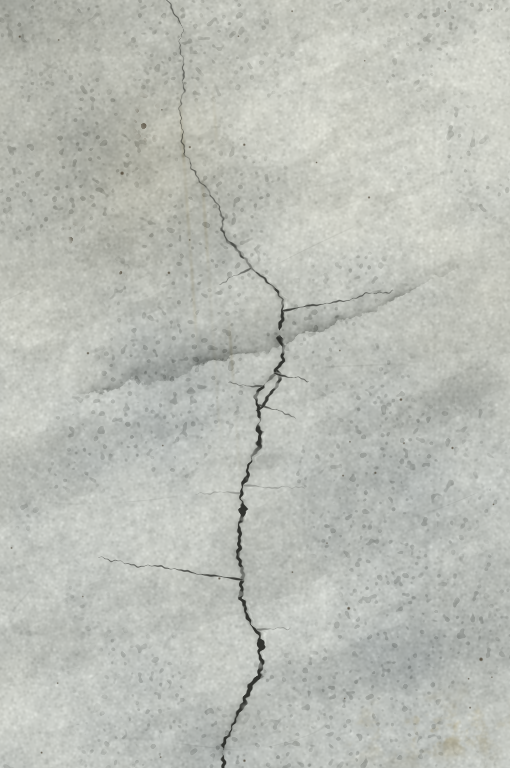
A Shadertoy shader for this texture:

```glsl
const vec3 CONCRETE = vec3(0.746, 0.757, 0.730);
const vec3 WARM = vec3(0.007, 0.0, -0.014);
const vec3 CRACK_INK = vec3(0.17, 0.175, 0.16);
const vec3 PIT_BROWN = vec3(0.27, 0.23, 0.17);
const float MOTTLE = 0.042;
const float GRAIN = 0.043;
const float CRACK_WIDTH = 0.0021;
const float BRANCH_WIDTH = 0.0009;
const float PIT_CELLS = 30.0;
const float PIT_SHARE = 0.08;

// Side cracks: start height, reach across, reach down, strength
const vec4 BRANCHES[9] = vec4[9](
    vec4(0.349, -0.040, 0.022, 0.60), vec4(0.405, 0.145, -0.026, 0.85),
    vec4(0.486, 0.043, 0.012, 0.90), vec4(0.503, -0.045, -0.004, 0.65),
    vec4(0.527, 0.050, 0.014, 0.75), vec4(0.632, 0.080, 0.004, 0.30),
    vec4(0.642, -0.060, 0.000, 0.30), vec4(0.755, -0.187, -0.028, 0.90),
    vec4(0.820, 0.045, -0.004, 0.45));

// Clusters of pits: centre and radius
const vec3 CLUSTERS[3] = vec3[3](
    vec3(0.190, 0.155, 0.022), vec3(0.096, 0.306, 0.010), vec3(0.159, 0.356, 0.008));

vec3 hash3(vec2 c) {
    vec3 q = fract(vec3(c.xyx) * vec3(0.1031, 0.1030, 0.0973));
    q += dot(q, q.yxz + 33.33);
    return fract((q.xxy + q.yzz) * q.zyx);
}

// Cellular noise: signed soft blobs at jittered cell points
float blobs(vec2 p) {
    vec2 cell = floor(p);
    float sum = 0.0;
    for (int j = -1; j <= 1; j++)
    for (int i = -1; i <= 1; i++) {
        vec2 c = cell + vec2(i, j);
        vec3 h = hash3(c + 200.0);
        vec2 d = p - c - h.xy;
        float k = max(0.0, 1.0 - dot(d, d));
        sum += (2.0 * h.z - 1.0) * k * k * k;
    }
    return sum;
}

float layers(vec2 p) {
    float sum = 0.0, amp = 1.0;
    for (int i = 0; i < 5; i++) {
        sum += amp * blobs(p);
        p = mat2(1.6, 1.2, -1.2, 1.6) * p + 7.3;
        amp *= 0.6;
    }
    return sum;
}

float spot(vec2 p, vec2 centre, vec2 radius) {
    vec2 q = (p - centre) / radius;
    return exp(-dot(q, q));
}

float ramp(float a, float b, float t) { return clamp((t - a) / (b - a), 0.0, 1.0); }

float wobble(float t) {
    return 0.5 * sin(67.0 * t + 1.0) + 0.3 * sin(151.0 * t + 2.0)
         + 0.2 * sin(337.0 * t) + 0.14 * sin(719.0 * t + 4.0);
}

// Course of the main crack, t runs from top to bottom
float crackX(float t) {
    return 0.215 + 0.022 * ramp(0.0, 0.035, t) + 0.050 * ramp(0.20, 0.27, t)
         + 0.080 * ramp(0.30, 0.39, t) - 0.030 * ramp(0.47, 0.51, t)
         - 0.024 * ramp(0.57, 0.65, t) + 0.025 * ramp(0.78, 0.83, t)
         - 0.046 * ramp(0.88, 0.96, t) + 0.0042 * wobble(t);
}

float stroke(float d, float width, float px) { return 1.0 - smoothstep(width - px, width + px, d); }

float branch(vec2 p, vec4 b, float px) {
    vec2 q = p - vec2(crackX(b.x), b.x);
    float len = length(b.yz);
    vec2 dir = b.yz / len;
    float s = dot(q, dir), h = clamp(s / len, 0.0, 1.0);
    float off = dot(q, vec2(-dir.y, dir.x)) - 0.005 * h * wobble(s + b.x);
    float width = BRANCH_WIDTH * (1.0 - 0.6 * h) * (1.0 + 0.7 * sin(190.0 * s));
    return b.w * (1.0 - 0.4 * h) * stroke(length(vec2(s - h * len, off)), width, 0.8 * px);
}

void mainImage(out vec4 fragColor, in vec2 fragCoord) {
    float px = 1.0 / iResolution.y;
    vec2 p = vec2(fragCoord.x, iResolution.y - fragCoord.y) * px;
    float t = p.y;

    // Mottled ground with slanted trowel marks and speckle
    vec2 slant = mat2(0.94, 0.34, -0.34, 0.94) * p;
    float cloud = layers(p * 6.0);
    float trowel = layers(slant * vec2(4.0, 11.0) + 3.0);
    float fine = blobs(p * 260.0) + 0.6 * blobs(p * 110.0) + 0.35 * blobs(p * 50.0);
    float brown = spot(slant, vec2(0.10, 0.28), vec2(0.11, 0.10));
    float tone = MOTTLE * (0.7 * cloud + 0.5 * trowel) + GRAIN * fine;
    tone += 0.025 * (smoothstep(-0.06, 0.06, trowel) - 0.5);
    tone += 0.055 * spot(p, vec2(0.55, 0.10), vec2(0.30, 0.22)) - 0.055 * brown;
    tone -= 0.06 * spot(p, vec2(0.60, 0.51), vec2(0.09, 0.06));
    tone -= 0.06 * spot(p, vec2(0.02, 0.02), vec2(0.10, 0.05));
    tone -= 0.10 * smoothstep(0.38, 0.75, blobs(p * 150.0 + 9.0)) * smoothstep(-0.2, 0.5, -cloud);

    // Sparse hairlines along noise contours
    float hair = stroke(abs(blobs(slant * vec2(5.0, 16.0) + 30.0)), 0.012, 0.02);
    tone -= 0.045 * hair * smoothstep(0.1, 0.4, blobs(p * 13.0));

    // Ragged slanting ridge, dark above and pale below
    float rx = p.x - 0.104;
    float above = 0.515 - 0.34 * rx + 0.022 * sin(6.2 * rx) + 0.008 * layers(p * 30.0) - t;
    float along = smoothstep(-0.02, 0.02, rx) * (1.0 - smoothstep(0.40, 0.53, rx));
    float shade = smoothstep(-0.001, 0.002, above) * exp(-max(above, 0.0) / 0.018);
    tone -= along * shade * max(0.05, 0.15 + 0.10 * layers(p * 20.0 + 4.0));
    tone += 0.03 * along * smoothstep(0.0, 0.006, -above) * exp(-abs(above) / 0.07);

    // Warm stains and upright streaks
    float rust = spot(p, vec2(0.57, 0.95), vec2(0.11, 0.035)) * smoothstep(-0.1, 0.8, layers(p * 22.0));
    float warmth = 0.6 - 1.0 * smoothstep(0.1, 0.7, t) + 0.5 * cloud + brown + 5.0 * rust;
    for (int i = 0; i < 3; i++) {
        float x = 0.232 + 0.022 * float(i) + 0.07 * (t - 0.1);
        float streak = stroke(abs(p.x - x), 0.002, 0.002) * ramp(0.08, 0.2, t) * ramp(0.72, 0.55, t);
        streak *= smoothstep(-0.3, 0.5, blobs(vec2(float(i) * 5.0, t * 14.0)));
        tone -= 0.045 * streak;
        warmth += 1.5 * streak;
    }
    vec3 col = CONCRETE + tone - 0.11 * rust + WARM * warmth;

    // Scattered and clustered pits
    vec2 cell = floor(p * PIT_CELLS);
    vec3 h = hash3(cell + 50.0);
    float size = mix(0.0006, 0.0022, h.x * h.y);
    float pit = step(h.z, PIT_SHARE) * stroke(length(p - (cell + 0.2 + 0.6 * h.xy) / PIT_CELLS), size, px);
    for (int i = 0; i < 3; i++) {
        vec3 c = CLUSTERS[i];
        pit = max(pit, spot(p, c.xy, c.zz * vec2(0.5, 1.0)) * smoothstep(0.2, 0.45, blobs(p * 150.0)));
    }
    col = mix(col, PIT_BROWN, 0.75 * pit);

    // Main crack with a loose second strand, then side cracks
    float slope = (crackX(t + 0.001) - crackX(t - 0.001)) / 0.002;
    float side = (p.x - crackX(t)) / sqrt(1.0 + slope * slope) + 0.0016 * blobs(p * 130.0);
    float depth = smoothstep(0.25, 0.45, t);
    float width = CRACK_WIDTH * mix(0.3, 1.0, depth) * (1.0 + 1.1 * blobs(vec2(3.0, t * 110.0)));
    float gaps = 1.0 - 0.55 * smoothstep(0.05, 0.5, blobs(p * 95.0 + 5.0));
    float ink = mix(0.62, 0.95, depth) * gaps * stroke(abs(side), width, 0.8 * px);
    float k = ramp(0.480, 0.535, t);
    float strand = abs(p.x - crackX(t) - 0.018 * sin(3.1416 * k));
    ink = max(ink, 0.9 * gaps * step(0.001, k * (1.0 - k)) * stroke(strand, 0.0022, px));
    for (int i = 0; i < 9; i++) ink = max(ink, branch(p, BRANCHES[i], px));
    col -= 0.11 * mix(0.4, 1.0, depth) * exp(-abs(side) / 0.004) * (1.0 + blobs(p * 70.0));
    col += 0.07 * depth * stroke(abs(side - 0.005), 0.001, px) * smoothstep(0.0, 0.4, blobs(p * 60.0));
    fragColor = vec4(mix(col, CRACK_INK, ink), 1.0);
}
```
